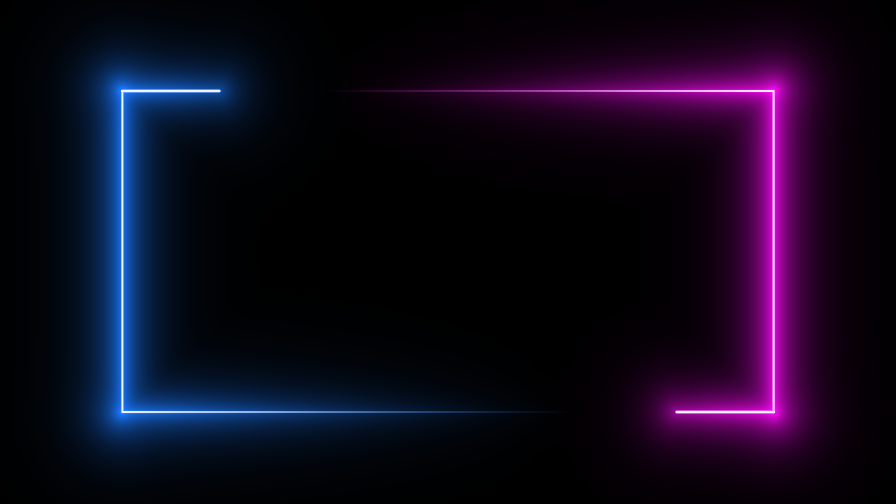
A Shadertoy shader for this background:

```glsl
const vec3 BLUE = vec3(0.10, 0.47, 1.0);
const vec3 MAGENTA = vec3(0.96, 0.03, 0.94);
const vec3 CORE = vec3(0.95, 0.96, 1.0);

// Half size of the frame, and where the two arms of a bracket stop
const vec2 FRAME = vec2(0.646, 0.3185);
const float SHORT_END = -0.454;
const float TAIL_END = 0.245;

// x: distance to the segment, y: position along it from a (0) to b (1)
vec2 segment(vec2 p, vec2 a, vec2 b) {
    vec2 ab = b - a;
    float along = clamp(dot(p - a, ab) / dot(ab, ab), 0.0, 1.0);
    return vec2(length(p - a - ab * along), along);
}

float halo(float dist, float strength) {
    return strength * (0.72 * exp(-dist / 0.052) + 0.23 * exp(-dist / 0.018));
}

float stroke(float dist, float halfWidth, float pixel) {
    return clamp((halfWidth - dist) / pixel + 0.5, 0.0, 1.0);
}

// Soft maximum, so that halos join smoothly at the corners
float blend(vec3 v) {
    vec3 squared = v * v;
    return sqrt(length(squared));
}

// Left bracket: short arm on top, upright, fading tail at the bottom
vec3 neonBracket(vec2 p, vec3 tint, float pixel) {
    vec2 top = vec2(-FRAME.x, FRAME.y);
    vec2 bottom = -FRAME;
    vec2 arm = segment(p, top, vec2(SHORT_END, FRAME.y));
    vec2 upright = segment(p, top, bottom);
    vec2 tail = segment(p, bottom, vec2(TAIL_END, -FRAME.y));
    float fade = 1.0 - tail.y;

    float glow = blend(vec3(
        halo(arm.x, mix(1.0, 0.7, arm.y)),
        halo(upright.x, 1.0),
        halo(tail.x, pow(fade, 1.4))));

    float core = max(stroke(arm.x, 0.0031, pixel), stroke(upright.x, 0.0024, pixel));
    float tailCore = stroke(tail.x, mix(0.0012, 0.0024, fade), pixel) * pow(fade, 0.8);
    core = max(core, tailCore);

    return mix(tint * glow, mix(tint, CORE, core), core);
}

void mainImage(out vec4 fragColor, in vec2 fragCoord) {
    float pixel = 1.0 / iResolution.y;
    vec2 p = (fragCoord - 0.5 * iResolution.xy) * pixel - vec2(0.0, 0.001);

    // The second bracket is the first one turned by half a circle
    vec3 color = neonBracket(p, BLUE, pixel) + neonBracket(-p, MAGENTA, pixel);
    fragColor = vec4(min(color, 1.0), 1.0);
}
```
